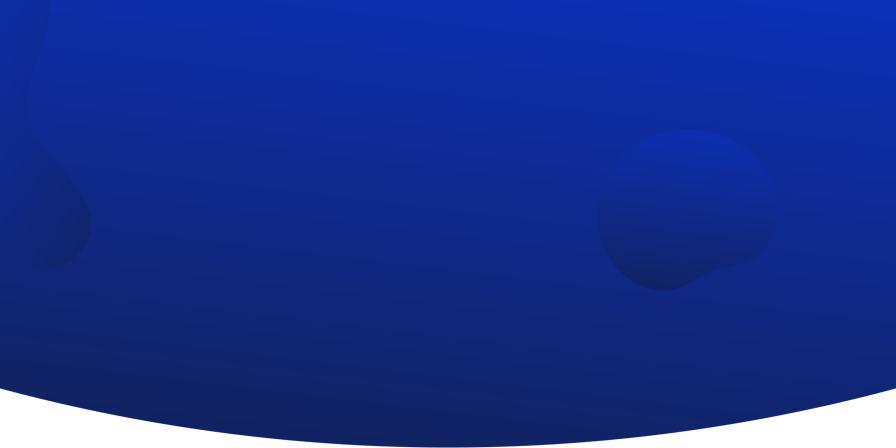
Give the GLSL for this background, as a Shadertoy shader.

```glsl
const vec3 NAVY = vec3(0.067, 0.135, 0.385);
const vec3 ROYAL = vec3(0.047, 0.190, 0.720);
const vec3 PAPER = vec3(1.0);

// Navy-to-royal ramp along a slanted axis
vec3 ramp(vec2 p, vec2 origin, vec2 slope) {
    return mix(NAVY, ROYAL, clamp(dot(p - origin, slope), 0.0, 1.0));
}

// Anti-aliased coverage of a signed distance
float coverage(float dist, float pixel) {
    return smoothstep(0.75 * pixel, -0.75 * pixel, dist);
}

// Rounded pebble with one soft dent in its rim
float pebble(vec2 p, float radius, float dentAngle, float dentDepth) {
    float angle = atan(p.y, p.x);
    float rim = radius - 0.0117 * cos(angle - 1.396) + 0.0052 * cos(2.0 * angle);
    rim -= dentDepth * exp(6.0 * (cos(angle - dentAngle) - 1.0));
    return length(p) - rim;
}

// Wavy strip on the left border, ending in a round lobe
float drip(vec2 p, vec2 lobe, float radius) {
    float waist = mix(0.0573, 0.112, smoothstep(0.7526, 0.987, p.y));
    float bulge = 0.146 * (1.0 - smoothstep(lobe.y, 0.76, p.y));
    float strip = (p.x - waist - bulge) * 0.85;
    vec2 q = p - lobe;
    float rise = 0.2 * max(-q.x, 0.0);
    float cap = length(vec2(max(q.x, 0.0), q.y - rise)) - radius;
    return p.y > lobe.y ? strip : cap;
}

void mainImage(out vec4 fragColor, in vec2 fragCoord) {
    vec2 p = fragCoord / iResolution.y;
    float pixel = 1.0 / iResolution.y;
    float middle = 0.5 * iResolution.x / iResolution.y;

    // Backdrop
    vec3 color = ramp(p, vec2(1.0, 0.0), vec2(0.109, 0.909));

    // Left drip
    float dripDist = drip(p, vec2(0.0964, 0.505), 0.1068);
    vec3 dripColor = ramp(p, vec2(0.0, 0.07), vec2(-1.08, 0.85));
    color = mix(color, dripColor, coverage(dripDist, pixel));

    // Right pebble
    vec2 center = vec2(1.5365, 0.5313);
    float pebbleDist = pebble(p - center, 0.1966, 5.079, 0.0573);
    vec3 pebbleColor = ramp(p, vec2(center.x, 0.33), vec2(0.3, 2.4));
    color = mix(color, pebbleColor, coverage(pebbleDist, pixel));

    // Curved lower border
    float arcRadius = 3.854;
    float arcDist = length(p - vec2(middle, arcRadius + 0.001)) - arcRadius;
    color = mix(PAPER, color, coverage(arcDist, pixel));

    fragColor = vec4(color, 1.0);
}
```
